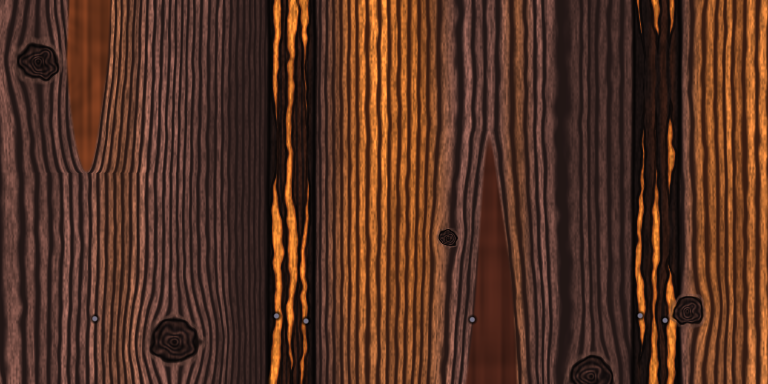
This texture is drawn by a Shadertoy shader. Its source:

```glsl
// Charred, brushed timber boards with raised grain, knots, nails and peeling orange strips.

float hash(vec2 p) {
    vec3 q = fract(vec3(p.xyx) * 0.1031);
    q += dot(q, q.yzx + 33.33);
    return fract((q.x + q.y) * q.z);
}

float noise(vec2 p) {
    vec2 i = floor(p), f = fract(p);
    f *= f * (3.0 - 2.0 * f);
    return mix(mix(hash(i), hash(i + vec2(1, 0)), f.x),
               mix(hash(i + vec2(0, 1)), hash(i + vec2(1, 1)), f.x), f.y);
}

// 1 between a and b, with soft ends of width e
float band(float x, float a, float b, float e) {
    return smoothstep(a - e, a + e, x) * (1.0 - smoothstep(b - e, b + e, x));
}

// Position and radius of each knot
const vec3 knots[5] = vec3[5](vec3(0.10, 0.84, 0.056), vec3(0.455, 0.11, 0.062),
    vec3(1.167, 0.38, 0.024), vec3(1.54, 0.02, 0.056), vec3(1.79, 0.19, 0.040));
const float nails[6] = float[6](0.247, 0.72, 0.797, 1.23, 1.667, 1.732);

// Half width of the two smooth heartwood flames
vec2 flameWidth(float y) {
    return vec2(0.055 * sqrt(clamp((y - 0.55) / 0.3, 0.0, 1.0)),
                0.068 * pow(clamp((0.66 - y) / 0.66, 0.0, 1.0), 0.75));
}

// Grain lines part around flames and knots
float bendGrain(vec2 p, vec2 width, vec2 axis) {
    float x = p.x;
    for (int i = 0; i < 2; i++) {
        float d = p.x - axis[i];
        x -= sign(d) * min(abs(d), width[i] * exp(-max(abs(d) - width[i], 0.0) / 0.11));
    }
    for (int i = 0; i < 5; i++) {
        vec2 d = (p - knots[i].xy) / knots[i].z;
        x -= 0.8 * d.x * knots[i].z * exp(-d.x * d.x * 0.4 - d.y * d.y * 0.3);
    }
    return x + 0.012 * (noise(vec2(p.x * 5.0, p.y * 2.5)) - 0.5)
             + 0.003 * (noise(vec2(p.x * 20.0, p.y * 14.0)) - 0.5);
}

// Growth ring count: rings crowd towards the charred board edges
float ringPhase(float x) {
    float first = 25.0 * x + 30.0 * x * x;
    float t = x - 0.82;
    float second = 27.0 * t + 6.4 * (1.0 - exp(-5.0 * t));
    float phase = x < 0.76 ? first : x < 1.71 ? second + 70.0 : 32.0 * x + 90.0;
    return phase + 1.3 * noise(vec2(x * 14.0, 3.0));
}

void mainImage(out vec4 fragColor, in vec2 fragCoord) {
    vec2 p = fragCoord / iResolution.y;
    p.x *= 2.0 * iResolution.y / iResolution.x;
    vec2 axis = vec2(0.23, 1.28) + 0.006 * sin(p.y * 7.0);
    vec2 width = flameWidth(p.y);
    float x = bendGrain(p, width, axis);

    // Fibres and weathering
    float fibre = noise(vec2(x * 230.0, p.y * 32.0));
    float speck = noise(p * vec2(250.0, 130.0));
    float weather = noise(p * vec2(9.0, 3.0) + 7.0);
    float texture_ = 0.62 + 0.45 * fibre + 0.32 * speck;

    // Raised grain
    float phase = ringPhase(x) + 0.16 * (noise(vec2(x * 60.0, p.y * 25.0)) - 0.5);
    float ring = fract(phase);
    float tone = hash(vec2(floor(phase), 5.0));
    float ridge = smoothstep(0.08, 0.42, ring) * (1.0 - smoothstep(0.70, 0.97, ring));
    ridge *= 0.68 + 0.5 * tone;

    // Orange sapwood against grey brown wood, darkened by charring
    float orange = band(p.x, 0.88, 1.14, 0.06) + 0.9 * smoothstep(1.77, 1.84, p.x)
                 + 0.45 * band(p.x, 1.32, 1.37, 0.03) + 0.3 * band(p.x, 0.26, 0.36, 0.05);
    orange *= 0.65 + 0.35 * smoothstep(0.0, 0.35, p.y) + 0.25 * (weather - 0.5);
    float soot = 1.0 - 0.72 * band(p.x, 0.59, 0.84, 0.09);
    soot *= 1.0 - 0.4 * band(p.x, 1.44, 1.8, 0.06);
    soot *= 0.72 + 0.5 * weather;
    vec3 light = mix(vec3(0.47, 0.31, 0.27), vec3(0.80, 0.46, 0.20), clamp(orange, 0.0, 1.0));
    vec3 groove = mix(vec3(0.13, 0.085, 0.08), vec3(0.23, 0.11, 0.06), clamp(orange, 0.0, 1.0));
    vec3 col = mix(groove, light * texture_, ridge * soot);

    // Smooth reddish flames
    for (int i = 0; i < 2; i++) {
        float d = abs(p.x - axis[i]) - width[i];
        float inside = (1.0 - smoothstep(-0.006, 0.004, d)) * smoothstep(0.0, 0.012, width[i]);
        vec3 heart = i == 0 ? vec3(0.43, 0.21, 0.11) : vec3(0.28, 0.13, 0.09);
        float streak = noise(vec2(p.x * 90.0, p.y * 4.0));
        col = mix(col, heart * (0.65 + 0.4 * streak + 0.2 * fibre), inside);
    }

    // Dark strips with peeling orange flakes
    float edge = 0.005 * (noise(vec2(p.y * 8.0, 2.0)) - 0.5);
    for (int s = 0; s < 2; s++) {
        float left = s == 0 ? 0.70 : 1.65;
        float q = p.x - left + edge;
        float strip = band(q, 0.0, 0.12, 0.003);
        vec3 bark = mix(vec3(0.09, 0.06, 0.055), vec3(0.27, 0.13, 0.08),
                        ridge * 0.6 * band(q, 0.015, 0.105, 0.01)) * texture_;
        for (int k = 0; k < 3; k++) {
            float seed = float(s * 3 + k) * 17.0;
            float wander = noise(vec2(p.y * 6.0, seed)) - 0.5 + 0.35 * noise(vec2(p.y * 35.0, seed));
            float size = noise(vec2(p.y * 5.0 + 3.0, seed + 4.0)) - 0.34 - 0.12 * float(s);
            size = 0.024 * size + 0.005 * (noise(p * vec2(60.0, 40.0) + seed) - 0.4);
            float d = abs(q - 0.018 - 0.038 * float(k) - 0.016 * wander) - size;
            float flake = 1.0 - smoothstep(-0.002, 0.002, d);
            vec3 peel = mix(vec3(0.58, 0.27, 0.10), vec3(0.90, 0.52, 0.20), smoothstep(0.0, -0.007, d));
            bark *= 1.0 - 0.5 * band(d, 0.002, 0.007, 0.002);
            bark = mix(bark, peel * texture_, flake);
        }
        col = mix(col, bark, strip);
        float seam = min(abs(q), abs(q - 0.12));
        col *= 0.25 + 0.75 * smoothstep(0.001, 0.009, seam);
    }

    // Knots: cracked dark core, ringed by a pale lip
    for (int i = 0; i < 5; i++) {
        vec2 d = (p - knots[i].xy) / knots[i].z;
        float r = length(d * vec2(1.0, 1.1)) + 0.35 * (noise(d * 2.5 + float(i) * 9.0) - 0.5);
        float rings = 0.5 + 0.5 * sin(r * 24.0 + 3.0 * noise(d * 3.0));
        vec3 core = mix(vec3(0.09, 0.06, 0.06), vec3(0.29, 0.18, 0.15), rings * 0.65) * texture_;
        core *= 0.55 + 0.6 * noise(d * 5.0);
        col = mix(col, vec3(0.40, 0.27, 0.23) * texture_, 0.55 * band(r, 1.0, 1.25, 0.1));
        col = mix(col, core, 1.0 - smoothstep(0.9, 1.02, r));
        col *= 1.0 - 0.55 * band(r, 0.86, 1.02, 0.06);
    }

    // Nail heads
    for (int i = 0; i < 6; i++) {
        float r = length(p - vec2(nails[i], 0.17 + 0.008 * sin(float(i) * 2.0)));
        col *= 0.3 + 0.7 * smoothstep(0.007, 0.016, r);
        col = mix(col, vec3(0.46, 0.44, 0.50), 1.0 - smoothstep(0.004, 0.009, r));
    }
    fragColor = vec4(clamp(col, 0.0, 1.0), 1.0);
}
```
